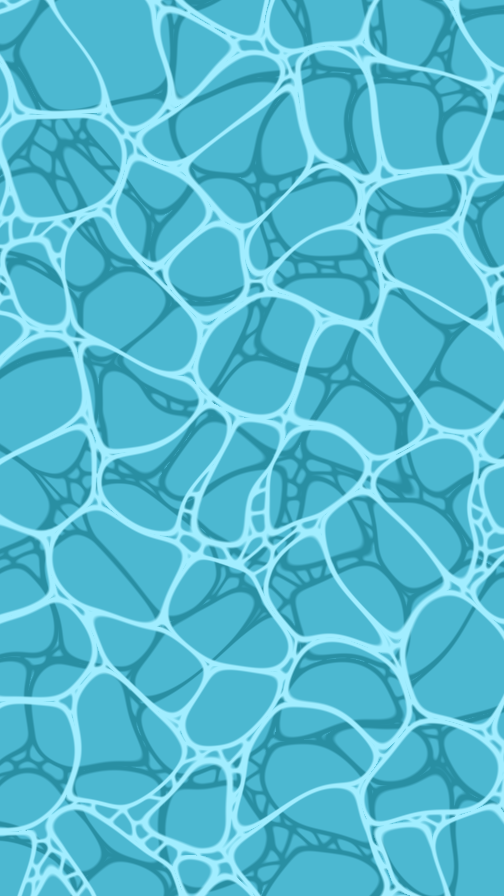
This texture is drawn by a Shadertoy shader. Its source:

```glsl
// Sunlit pool water: a pale net of caustic lines over a darker shadow net.
// Each net is a weighted cellular diagram with rounded cells and sine-bent
// walls; thick walls and junctions are pierced by small bubbles.

const vec3 WATER  = vec3(0.30, 0.72, 0.82);
const vec3 SHADOW = vec3(0.16, 0.56, 0.64);
const vec3 LIGHT  = vec3(0.63, 0.93, 1.00);

const float CELLS_ACROSS = 5.2;   // large cells per canvas width
const float BUBBLE_SCALE = 4.5;   // bubbles per large cell
const float ROUNDING     = 14.0;  // lower values give rounder cells
const float EDGE_SOFT    = 0.014; // half width of the soft edge

vec3 hash3(vec2 cell, float seed) {
    vec3 h = fract(vec3(cell.xyx + seed) * vec3(0.1031, 0.1030, 0.0973));
    h += dot(h, h.yxz + 33.33);
    return fract((h.xxy + h.yzz) * h.zyx);
}

// Cell site relative to p (xy) and its size weight (z).
vec3 cellSite(vec2 cell, vec2 p, float seed) {
    vec3 h = hash3(cell, seed);
    return vec3(cell + 0.05 + 0.9 * h.xy - p, 0.25 * h.z);
}

float power(vec3 site) {
    return dot(site.xy, site.xy) - site.z;
}

// Rounded distance from p to the nearest wall of its weighted cell.
float wallDistance(vec2 p, float seed) {
    vec2 base = floor(p);
    vec3 owner = vec3(9.0, 9.0, 0.0);
    for (int j = -2; j <= 2; j++)
    for (int i = -2; i <= 2; i++) {
        vec3 site = cellSite(base + vec2(i, j), p, seed);
        if (power(site) < power(owner)) owner = site;
    }
    float sum = 0.0;
    for (int j = -2; j <= 2; j++)
    for (int i = -2; i <= 2; i++) {
        vec3 site = cellSite(base + vec2(i, j), p, seed);
        float gap = length(site.xy - owner.xy);
        if (gap > 0.001) {
            float wall = 0.5 * (power(site) - power(owner)) / gap;
            sum += exp(-ROUNDING * wall);
        }
    }
    return -log(max(sum, 1e-9)) / ROUNDING;
}

// Layered sines that bend straight walls into curves.
vec2 bend(vec2 p, float phase) {
    p += 0.16 * sin(2.1 * p.yx + vec2(phase, 1.7 * phase));
    return p + 0.045 * sin(5.3 * p.yx + vec2(2.3 * phase, phase));
}

// Slow 0..1 pattern that marks where walls swell.
float swelling(vec2 p, float phase) {
    float a = sin(1.3 * p.x + 1.9 * sin(0.9 * p.y + phase));
    float b = sin(1.1 * p.y + 1.7 * sin(0.8 * p.x - phase));
    return smoothstep(0.25, 0.85, a * b);
}

float smoothMin(float a, float b, float k) {
    float h = max(k - abs(a - b), 0.0) / k;
    return min(a, b) - 0.25 * k * h * h;
}

// Coverage of one net, from 0 in open water to 1 on a wall.
float net(vec2 p, float seed, float thickness, float soft) {
    vec2 q = bend(p, seed);
    float halfWidth = thickness * (0.85 + 0.3 * sin(1.9 * p.x + 2.3 * p.y + seed))
                    + 0.085 * swelling(p, seed);
    float band = halfWidth - wallDistance(q, seed);
    float bubble = wallDistance(q * BUBBLE_SCALE, seed + 19.0) / BUBBLE_SCALE;
    float hole = smoothMin(band - 0.050, bubble - 0.018, 0.03);
    return smoothstep(-soft, soft, min(band, -hole));
}

void mainImage(out vec4 fragColor, in vec2 fragCoord) {
    vec2 p = fragCoord / iResolution.x * CELLS_ACROSS;
    float soft = max(EDGE_SOFT, 0.75 * CELLS_ACROSS / iResolution.x);

    float shadowNet = net(p + vec2(11.3, 4.7), 7.0, 0.038, soft);
    float lightNet = net(p + vec2(3.1, 8.2), 2.0, 0.036, soft);

    vec3 color = mix(WATER, SHADOW, shadowNet);
    color = mix(color, LIGHT, lightNet);
    fragColor = vec4(color, 1.0);
}
```
